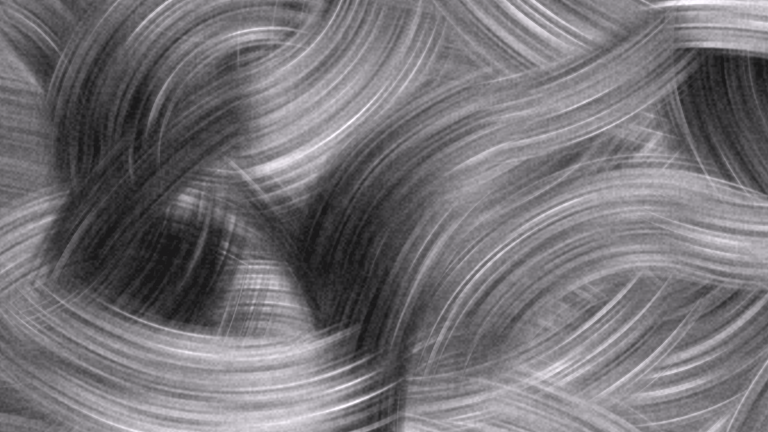
This texture is drawn by a Shadertoy shader. Its source:

```glsl
#define STROKES 34
#define MID_TONE 0.45
#define SHEEN 0.24
#define TONE_SPREAD 0.26
#define LINE_CONTRAST 0.62
#define FINE_FREQ 145.0
#define COARSE_FREQ 58.0
#define OPACITY 0.88
#define GRAIN 0.09
#define TINT vec3(1.0, 0.98, 1.012)

float hash(vec2 p) {
    return fract(sin(dot(p, vec2(127.1, 311.7))) * 43758.5453);
}

float noise(vec2 p) {
    vec2 cell = floor(p), f = fract(p);
    f = f * f * (3.0 - 2.0 * f);
    return mix(mix(hash(cell), hash(cell + vec2(1, 0)), f.x),
               mix(hash(cell + vec2(0, 1)), hash(cell + vec2(1, 1)), f.x), f.y);
}

// Bristle profile: rapid change across the stroke, slow change along it
float bristles(float across, float along, float seed) {
    vec2 shift = vec2(seed * 17.0, seed * 5.0);
    float fine = noise(vec2(across * FINE_FREQ, along * 5.0) + shift);
    float coarse = noise(vec2(across * COARSE_FREQ, along * 2.5) + shift + 40.0);
    float broad = noise(vec2(across * 14.0, along * 1.5) + shift + 80.0);
    return 0.5 * fine + 0.32 * coarse + 0.18 * broad;
}

// Lays one curved abrasive sweep over the current tone
float sweep(float tone, vec2 p, float id, float aspect) {
    vec2 spot = fract(vec2(0.7549, 0.5698) * id + 0.35);
    vec2 middle = mix(vec2(-0.1), vec2(aspect + 0.1, 1.1), spot);
    float heading = 6.2832 * hash(vec2(id, 1.0));
    float radius = mix(0.35, 0.95, hash(vec2(id, 2.0)));
    float halfWidth = mix(0.14, 0.30, hash(vec2(id, 3.0)));
    float halfLength = mix(0.40, 0.75, hash(vec2(id, 4.0)));

    // Polar coordinates around the wrist of the sweep
    vec2 axis = vec2(cos(heading), sin(heading));
    vec2 q = p - middle + radius * axis;
    float angle = atan(axis.x * q.y - axis.y * q.x, dot(axis, q));
    float r = length(q) + 0.02 * (noise(p * 3.5 + id * 7.0) - 0.5);
    float along = angle * radius;
    float line = bristles(r, along, id);

    // Soft body whose edges break up into separate scratches
    float body = smoothstep(0.0, 0.75, 1.0 - abs(r - radius) / halfWidth)
               * smoothstep(0.0, 0.75, 1.0 - abs(along) / halfLength);
    float cover = OPACITY * smoothstep(0.0, 0.85, body * 1.45 - 0.75 * (1.0 - line));

    // Anisotropic sheen: level scratches shine, upright ones stay dark
    float skew = 0.9 * (hash(vec2(id, 5.0)) - 0.5);
    float metal = MID_TONE - SHEEN * cos(2.0 * (angle + heading) + skew)
                + TONE_SPREAD * (hash(vec2(id, 6.0)) - 0.5);
    metal += (line - 0.5) * LINE_CONTRAST * (0.45 + metal);
    metal += 0.16 * smoothstep(0.66, 0.84, line);
    return mix(tone, metal, cover);
}

void mainImage(out vec4 fragColor, in vec2 fragCoord) {
    vec2 p = fragCoord / iResolution.y;
    float aspect = iResolution.x / iResolution.y;

    // Worn ground, then overlapping sweeps
    float tone = MID_TONE + 0.3 * (bristles(p.y + 0.2 * p.x, p.x, 50.0) - 0.5);
    for (int i = 0; i < STROKES; i++) {
        tone = sweep(tone, p, float(i), aspect);
    }

    // Broad shading and metal grain
    tone += 0.14 * (noise(p * 2.2 + 3.0) - 0.5);
    tone += GRAIN * (noise(p * 190.0) - 0.5);
    fragColor = vec4(clamp(max(tone, 0.10) * TINT, 0.0, 1.0), 1.0);
}
```
